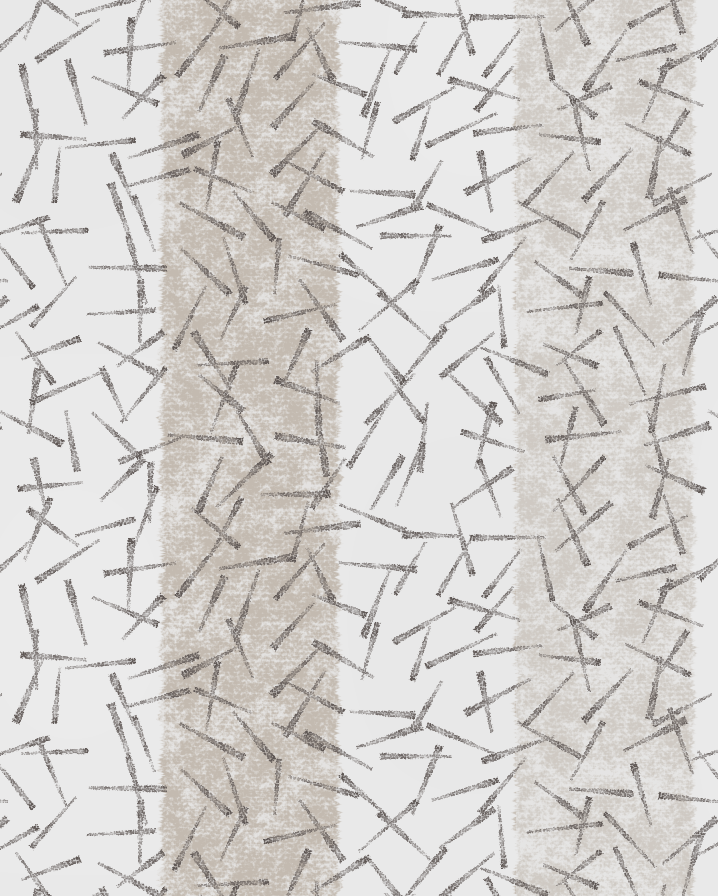
A WebGL 1 fragment shader for this pattern:

```glsl
precision highp float;
// Scattered, dry-printed tapered sticks over worn, woven beige stripes.
uniform vec2 u_resolution;

const vec2 TILE = vec2(0.792, 0.581);  // repeat size, in canvas heights
const vec2 GRID = vec2(16.0, 12.0);    // sticks per repeat

vec2 hash2(vec2 c) {
  vec3 q = fract(c.xyx * vec3(0.1031, 0.1030, 0.0973));
  q += dot(q, q.yzx + 33.33);
  return fract((q.xx + q.yz) * q.zy);
}

// Distance to the nearest scattered point; n whole cells per repeat.
float cellular(vec2 t, vec2 n) {
  vec2 p = t * n, base = floor(p);
  float nearest = 4.0;
  for (int j = -1; j <= 1; j++) {
    for (int i = -1; i <= 1; i++) {
      vec2 cell = base + vec2(float(i), float(j));
      vec2 d = cell + hash2(mod(cell, n) + n) - p;
      nearest = min(nearest, dot(d, d));
    }
  }
  return sqrt(nearest);
}

// Ink of the one stick owned by a grid cell.
float stickInk(vec2 g, vec2 cell, float grain, float soft) {
  vec2 id = mod(cell, GRID);
  float side = mod(id.x, 2.0);
  vec2 place = hash2(id + 7.0);
  vec2 shape = hash2(id + 91.0);
  vec2 pair = hash2(vec2(floor(id.x / 2.0), id.y) + 57.0);

  // Some neighbouring pairs are drawn together into a cross.
  float crossed = step(pair.x, 0.45);
  vec2 centre = cell + 0.5 + (place - 0.5) * mix(0.6, 0.26, crossed);
  centre.x += crossed * (0.5 - side) * 0.72;
  float turn = mix(shape.x, pair.y + side * (0.17 + 0.15 * shape.y), crossed);
  float angle = 6.2832 * turn;

  vec2 axis = vec2(cos(angle), sin(angle));
  vec2 d = g - centre;
  float along = dot(d, axis);
  float across = dot(d, vec2(-axis.y, axis.x));

  // Tapered bar with a rough outline.
  float halfLength = mix(0.64, 0.88, shape.y);
  float s = along / halfLength;
  float halfWidth = mix(0.03, 0.078, smoothstep(-1.0, 1.0, s)) * mix(0.75, 1.1, place.x);
  halfWidth *= 1.0 + 0.12 * sin(along * 11.0 + place.y * 6.0);
  float dist = max(abs(across) - halfWidth, abs(along) - halfLength);
  dist += (grain - 0.45) * 0.04;

  // Uneven pressure: dark outline and broad end, lighter streaked core.
  float pressure = 0.66 + 0.1 * s + 0.14 * sin(along * 7.0 + place.x * 20.0)
                 + 0.1 * sin(along * 19.0 + across * 25.0 + shape.x * 30.0);
  pressure += 0.2 * smoothstep(0.78, 0.92, s);
  pressure -= 0.15 * (1.0 - smoothstep(0.0, 0.6, abs(across) / halfWidth));
  return (1.0 - smoothstep(-soft, soft, dist)) * clamp(pressure, 0.25, 1.0);
}

void main() {
  vec2 p = gl_FragCoord.xy / u_resolution.y;
  vec2 t = p / TILE;
  float grain = cellular(t, GRID * 22.0);

  // Paper with a faint broad shading.
  vec3 color = vec3(0.915 + 0.006 * sin(p.x * 7.0 + 1.0) * sin(p.y * 5.0));

  // Two stripes per repeat, with ragged edges; the second is paler.
  float phase = fract(t.x * 2.0 - 0.454 + 0.25) - 0.25;
  float pale = step(0.5, fract(t.x - 0.227 + 0.125) - 0.125);
  float weft = cellular(t, vec2(46.0, 170.0));
  float warp = cellular(t, vec2(170.0, 46.0));
  float rag = (weft - 0.45) * 0.022
            + 0.004 * sin(t.y * 56.549) + 0.003 * sin(t.y * 144.51 + t.x * 9.0);
  float stripe = smoothstep(-0.006, 0.006, 0.25 - abs(phase - 0.25) + rag);

  // Fine threads, soft patches and a herringbone weave wear the dye away.
  float wear = 0.24 * cellular(t, vec2(13.0, 9.0))
             + 0.18 * cellular(t, vec2(41.0, 33.0))
             + 0.23 * weft + 0.2 * warp + 0.15 * grain;
  float chevron = abs(fract(t.x * 36.0) - 0.5);
  float weave = sin(6.2832 * (t.y * 84.0 + chevron * 3.0));
  float cover = 1.0 - smoothstep(0.3, 0.66, wear + 0.045 * weave + 0.04 * pale);
  vec3 dye = mix(vec3(0.765, 0.73, 0.69), vec3(0.81, 0.79, 0.765), pale);
  color = mix(color, dye, stripe * (0.14 + 0.86 * cover));

  // Sticks from the surrounding cells, broken up by dry grain.
  vec2 g = t * GRID;
  float soft = 0.75 * GRID.y / (TILE.y * u_resolution.y);
  float ink = 0.0;
  for (int j = -1; j <= 1; j++) {
    for (int i = -1; i <= 1; i++) {
      vec2 cell = floor(g) + vec2(float(i), float(j));
      ink = max(ink, stickInk(g, cell, grain, soft));
    }
  }
  ink *= mix(1.0, 0.35, smoothstep(0.3, 0.75, grain));
  color = mix(color, vec3(0.37, 0.34, 0.33), ink);

  gl_FragColor = vec4(color, 1.0);
}
```
